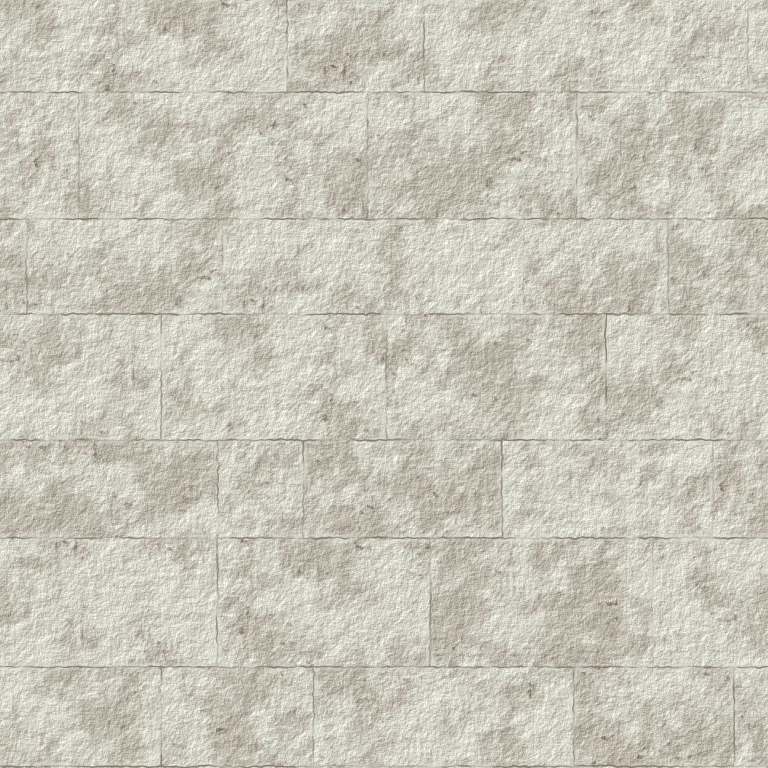
Give the GLSL for this texture, as a WebGL 1 fragment shader.

```glsl
precision highp float;
// Weathered limestone ashlar: seven courses of alternating height, tiling both ways.
// Each course holds its joints and the wear of its stones; periodic gradient noise
// gives flaked patches, lit grain, pits, chalky bloom and broken hairline joints.
uniform vec2 u_resolution;

const vec3 PALE_STONE = vec3(0.828, 0.824, 0.777);
const vec3 WORN_STONE = vec3(0.685, 0.652, 0.594);
const vec3 CHALK = vec3(0.868, 0.876, 0.836);
const vec3 PIT = vec3(0.50, 0.455, 0.395);
const vec3 CRACK = vec3(0.47, 0.43, 0.37);
const float CRACK_HALF_WIDTH = 0.0010;
const float MORTAR_HALF_WIDTH = 0.007;
const float TOP_OFFSET = 0.002;    // shift of the first bed joint above the tile
const float PATCH_CELLS = 11.0;
const float PATCH_DEPTH = 0.13;
const float PATCH_TONE = 0.65;
const float GRAIN_CELLS = 30.0;
const float PIT_CELLS = 120.0;
const float RELIEF = 0.85;
const vec2 LIGHT_STEP = vec2(-0.0011, 0.0011);

// Joints run left to right, negative ones are absent; wear.x is the wrapping stone.
struct Course { float top; vec4 joints; vec4 wear; };

Course courseAt(int i) {
  if (i == 0) return Course(0.0, vec4(0.374, 0.552, 0.974, -1.0), vec4(0.45, 0.55, 0.40, 0.0));
  if (i == 1) return Course(0.122, vec4(0.103, 0.479, 0.751, -1.0), vec4(0.50, 0.42, 0.65, 0.0));
  if (i == 2) return Course(0.287, vec4(0.035, 0.290, 0.682, 0.870), vec4(0.75, 0.50, 0.18, 0.55));
  if (i == 3) return Course(0.411, vec4(0.210, 0.503, 0.789, -1.0), vec4(0.32, 0.32, 0.80, 0.0));
  if (i == 4) return Course(0.575, vec4(0.284, 0.395, 0.654, 0.928), vec4(0.72, 0.45, 0.78, 0.40));
  if (i == 5) return Course(0.7025, vec4(0.283, 0.560, 0.850, -1.0), vec4(0.28, 0.45, 0.76, 0.0));
  return Course(0.8705, vec4(0.210, 0.408, 0.747, 0.956), vec4(0.50, 0.55, 0.36, 0.75));
}

float hash(vec2 p) {
  vec3 q = fract(p.xyx * 0.1031);
  q += dot(q, q.yzx + 33.33);
  return fract((q.x + q.y) * q.z);
}

float corner(vec2 cell, vec2 offset, float cells) {
  float angle = 6.2832 * hash(mod(cell, cells) + cells);
  return dot(vec2(cos(angle), sin(angle)), offset);
}

// Gradient noise that repeats over the unit square.
float noise(vec2 p, float cells) {
  p *= cells;
  vec2 c = floor(p), f = p - c, e = vec2(1.0, 0.0);
  vec2 u = f * f * f * (f * (f * 6.0 - 15.0) + 10.0);
  return mix(mix(corner(c, f, cells), corner(c + e, f - e, cells), u.x),
             mix(corner(c + e.yx, f - e.yx, cells), corner(c + 1.0, f - 1.0, cells), u.x), u.y);
}

float fbm(vec2 p, float cells) {
  float sum = 0.0, gain = 0.5;
  for (int i = 0; i < 5; i++) {
    sum += gain * noise(p, cells);
    cells *= 2.0;
    gain *= 0.72;
  }
  return sum;
}

// 1 where the pale skin of the stone has flaked away.
float flaked(vec2 p, float wear) {
  return smoothstep(-0.14, 0.26, fbm(p, PATCH_CELLS) + 0.40 * (wear - 0.42));
}

float relief(vec2 p, float wear) {
  return fbm(p, GRAIN_CELLS) - PATCH_DEPTH * flaked(p, wear);
}

float wrapDistance(float a, float b) {
  return abs(fract(a - b + 0.5) - 0.5);
}

float line(float d, float halfWidth, float soft) {
  return 1.0 - smoothstep(max(halfWidth - soft, 0.0), halfWidth + soft, d);
}

void main() {
  vec2 uv = gl_FragCoord.xy / u_resolution;
  float soft = 0.75 / min(u_resolution.x, u_resolution.y);

  // Slightly ragged joint coordinates, y counted downwards
  vec2 wobble = 0.0016 * vec2(noise(uv, 24.0), noise(uv + 0.37, 24.0))
              + 0.0022 * vec2(noise(uv, 110.0), noise(uv + 0.61, 110.0));
  vec2 q = fract(vec2(uv.x, 1.0 - uv.y + TOP_OFFSET) + wobble);

  // Find the course and the nearest bed joint
  Course course = courseAt(0);
  float row = 0.0, bed = 1.0;
  for (int i = 0; i < 7; i++) {
    Course c = courseAt(i);
    bed = min(bed, wrapDistance(q.y, c.top));
    if (q.y >= c.top) { course = c; row = float(i); }
  }

  // Find the stone and the nearest upright joint
  float stone = 0.0, count = 0.0, upright = 1.0, strength = 1.0;
  for (int j = 0; j < 4; j++) {
    float joint = course.joints[j];
    if (joint < 0.0) continue;
    float d = wrapDistance(q.x, joint);
    if (d < upright) { upright = d; strength = mix(0.3, 1.0, hash(vec2(row * 7.0 + 3.0, float(j) + 11.0))); }
    stone += step(joint, q.x);
    count += 1.0;
  }
  if (stone >= count) stone = 0.0;
  float wear = course.wear.x;
  for (int j = 1; j < 4; j++) if (stone == float(j)) wear = course.wear[j];

  // Stone face: flaked patches, bloom, pits and lit grain
  vec2 id = vec2(row + 5.0, stone + 17.0);
  vec2 p = uv + vec2(hash(id), hash(id.yx + 9.0));
  float patchMask = flaked(p, wear);
  vec3 color = mix(PALE_STONE, WORN_STONE, PATCH_TONE * patchMask);
  color = mix(color, CHALK, 0.45 * smoothstep(0.08, 0.36, fbm(p + 0.71, 16.0)));
  float pits = smoothstep(0.18, 0.42, noise(p, PIT_CELLS)) * smoothstep(0.0, 0.3, fbm(p + 0.19, 14.0));
  color = mix(color, PIT, pits * (0.30 + 0.50 * patchMask));
  color += RELIEF * (relief(p, wear) - relief(p + LIGHT_STEP, wear));

  // Joints: patchy pale mortar around a broken dark crack
  float edge = min(bed, upright);
  float mortar = (1.0 - smoothstep(0.002, MORTAR_HALF_WIDTH, edge)) * smoothstep(-0.2, 0.3, noise(uv, 31.0));
  color = mix(color, CHALK, 0.55 * mortar);
  float gaps = smoothstep(-0.3, 0.25, noise(uv + 0.5, 19.0) + 0.5 * noise(uv, 70.0));
  float crack = max(line(bed, CRACK_HALF_WIDTH, soft), strength * line(upright, CRACK_HALF_WIDTH, soft));
  color = mix(color, CRACK, crack * mix(0.2, 0.85, gaps));

  gl_FragColor = vec4(clamp(color, 0.0, 1.0), 1.0);
}
```
